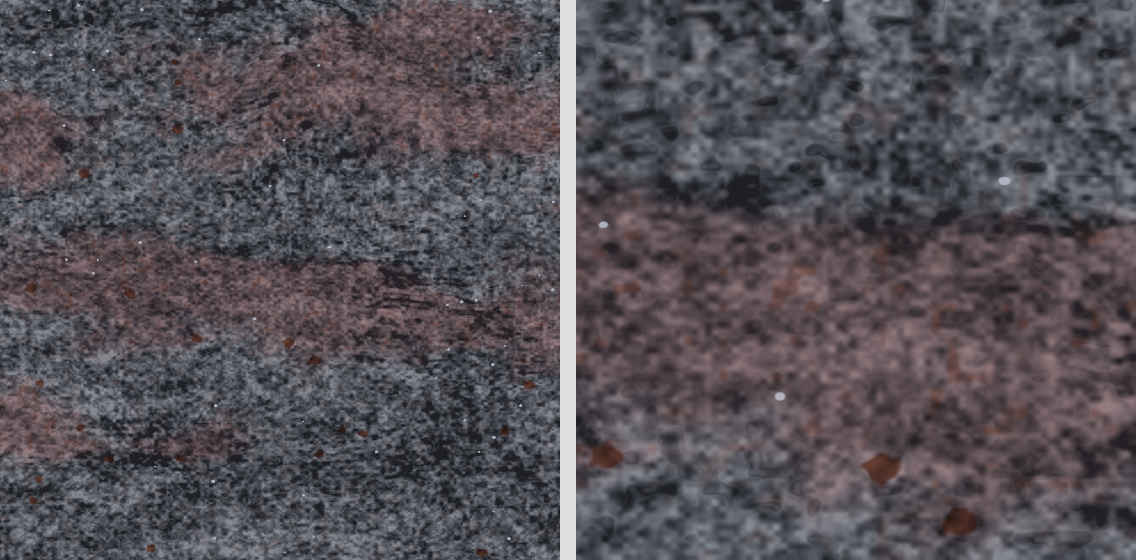
Left, the full canvas; right, a detail of the centre.
Give the GLSL for this texture, as a three.js fragment shader.

```glsl
// Polished granite: blue-grey and dusty pink bands with dark veins, fine grain and rust spots.
varying vec2 vUv;

const vec3 GREY_DARK = vec3(0.10, 0.105, 0.13);
const vec3 GREY_LIGHT = vec3(0.49, 0.505, 0.54);
const vec3 PINK_DARK = vec3(0.125, 0.11, 0.13);
const vec3 PINK_LIGHT = vec3(0.545, 0.455, 0.47);
const vec3 RUST = vec3(0.30, 0.16, 0.12);
const vec3 GLINT = vec3(0.74, 0.76, 0.82);

float hash(vec2 p) {
  return fract(sin(dot(p, vec2(127.1, 311.7))) * 43758.5453);
}

float noise(vec2 p) {
  vec2 i = floor(p);
  vec2 f = fract(p);
  f = f * f * (3.0 - 2.0 * f);
  float low = mix(hash(i), hash(i + vec2(1.0, 0.0)), f.x);
  float high = mix(hash(i + vec2(0.0, 1.0)), hash(i + vec2(1.0, 1.0)), f.x);
  return mix(low, high, f.y);
}

float fbm(vec2 p) {
  float sum = 0.0;
  float weight = 0.533;
  for (int i = 0; i < 4; i++) {
    sum += weight * noise(p);
    p = mat2(1.6, 1.2, -1.2, 1.6) * p + 17.3;
    weight *= 0.5;
  }
  return sum;
}

// Fbm that keeps its axes, so stretched layers stay stretched
float streaks(vec2 p) {
  return 0.55 * noise(p) + 0.3 * noise(p * 2.1 + 5.7) + 0.15 * noise(p * 4.3 + 9.1);
}

// Soft elliptical patch
float lens(vec2 p, vec2 centre, vec2 radius) {
  vec2 d = (p - centre) / radius;
  return exp(-dot(d, d));
}

// Thin dark line along the middle level of a streaked field
float vein(vec2 p, float width) {
  return 1.0 - smoothstep(0.0, width, abs(streaks(p) - 0.5));
}

// Scattered ragged spots, one at most per grid cell
float spots(vec2 p, float cells, float radius, float chance) {
  vec2 g = p * cells;
  vec2 id = floor(g);
  vec2 centre = 0.3 + 0.4 * vec2(hash(id + 3.1), hash(id + 8.7));
  float size = radius * cells * mix(0.45, 1.0, hash(id + 5.3));
  float ragged = 0.7 + 0.6 * noise(p * 190.0);
  float d = length((fract(g) - centre) * vec2(0.85, 1.1)) * ragged;
  return step(hash(id + 1.9), chance) * (1.0 - smoothstep(size * 0.6, size, d));
}

// Share of pink mineral: broad lenses with frayed edges
float pinkBands(vec2 p, vec2 flow) {
  float band = lens(p, vec2(0.65, 0.44), vec2(0.50, 0.11));
  band += lens(p, vec2(0.20, 0.50), vec2(0.25, 0.07));
  band += lens(p, vec2(0.52, 0.83), vec2(0.30, 0.09));
  band += lens(p, vec2(0.96, 0.79), vec2(0.20, 0.06));
  band += lens(p, vec2(0.77, 0.94), vec2(0.16, 0.06));
  band += lens(p, vec2(0.03, 0.74), vec2(0.12, 0.09));
  band += lens(p, vec2(0.03, 0.20), vec2(0.13, 0.07));
  band += 0.8 * lens(p, vec2(0.34, 0.20), vec2(0.14, 0.03));
  float fray = streaks(flow * vec2(5.0, 17.0)) - 0.5;
  float mottle = fbm(p * 22.0) - 0.5;
  return smoothstep(0.22, 0.80, band + fray * 0.9 + mottle * 0.6);
}

void main() {
  vec2 p = vUv;

  // Folded flow, more turbulent near the top
  float fold = mix(0.07, 0.17, smoothstep(0.55, 0.85, p.y));
  vec2 bend = vec2(fbm(p * 4.0 + 2.3), fbm(p * vec2(3.5, 5.0) + 11.9)) - 0.5;
  vec2 flow = p + fold * bend * vec2(1.6, 1.0);
  flow.y -= 0.06 * p.x;

  float pink = pinkBands(p + bend * 0.10, flow);
  float border = 4.0 * pink * (1.0 - pink);
  float shade = lens(p, vec2(0.70, 0.17), vec2(0.45, 0.12));

  // Grain at several sizes
  float coarse = fbm(p * vec2(42.0, 54.0)) - 0.5;
  float medium = noise(p * vec2(130.0, 160.0) + bend * 9.0) - 0.5;
  float fine = noise(p * vec2(245.0, 275.0) + 31.0) - 0.5;
  float cloud = streaks(flow * vec2(6.0, 20.0) + 40.0) - 0.5;
  float tone = 0.63 + 0.55 * cloud - 0.08 * shade;
  tone += mix(1.0, 0.8, pink) * (0.75 * coarse + 0.68 * medium + 0.52 * fine);

  // Dark veins, broken up by the grain
  float broken = smoothstep(-0.22, 0.22, coarse + 0.5 * medium);
  float reach = smoothstep(0.42, 0.62, fbm(p * vec2(4.0, 7.0) + 23.0) + 0.12 * border);
  float lines = vein(flow * vec2(3.2, 15.0) + 7.0, 0.055);
  lines = max(lines, 0.7 * vein(flow * vec2(5.0, 34.0) + 61.0, 0.05));
  tone -= 0.42 * lines * reach * (1.0 - 0.65 * broken);

  // Black mica flecks, denser in the grey stone
  float mica = noise(p * vec2(82.0, 104.0) + 71.0) + 0.3 * fine + 0.35 * coarse;
  tone -= mix(0.34, 0.20, pink) * smoothstep(0.66, 0.84, mica + 0.08 * shade);
  tone = clamp(tone, 0.04, 1.08);

  vec3 grey = mix(GREY_DARK, GREY_LIGHT, tone);
  vec3 rose = mix(PINK_DARK, PINK_LIGHT, tone);
  vec3 color = mix(grey, rose, pink);

  // Faint rusty grains, larger rust spots and bright glints
  float rusty = smoothstep(0.70, 0.92, noise(p * 95.0 + 90.0)) * (0.15 + 0.25 * pink);
  color = mix(color, RUST * (0.7 + 0.8 * tone), rusty);
  float low = 1.0 - smoothstep(0.35, 0.55, p.y);
  float spot = spots(p, 24.0, 0.012, 0.015 + 0.05 * low);
  color = mix(color, RUST * (0.55 + 0.6 * tone), 0.85 * spot);
  color = mix(color, GLINT, 0.85 * spots(p + 0.37, 38.0, 0.0036, 0.025));

  gl_FragColor = vec4(color, 1.0);
}
```
